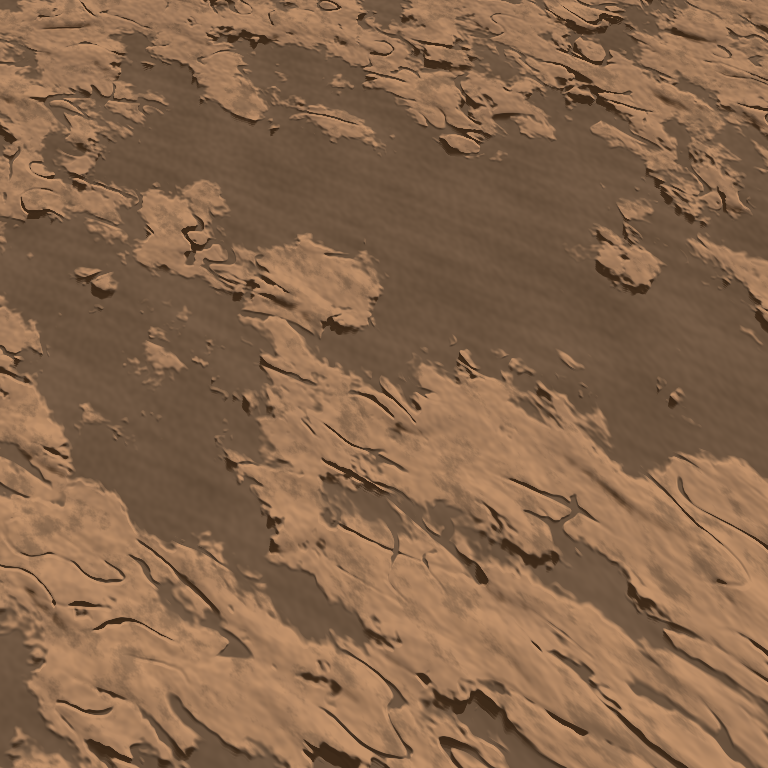
Reproduce this texture procedurally as a WebGL 2 fragment shader.

```glsl
#version 300 es
precision highp float;
// Tilted sandstone slabs and rubble breaking through dark sand, seen in slanting perspective.

uniform vec2 u_resolution;
out vec4 fragColor;

const vec3 ROCK_LIGHT = vec3(0.705, 0.53, 0.385);
const vec3 ROCK_MID = vec3(0.57, 0.435, 0.33);
const vec3 SAND_LIGHT = vec3(0.46, 0.36, 0.275);
const vec3 SAND_DARK = vec3(0.37, 0.285, 0.21);
const vec3 SHADOW = vec3(0.22, 0.145, 0.08);

const vec2 LIGHT_DIR = vec2(0.30, 0.95);
const float NEAR_SLOPE = 0.65;     // fall of the strata at the bottom edge
const float SLOPE_LOSS = 0.42;     // how much flatter they lie at the top
const vec2 SLAB_FREQ = vec2(4.6, 3.8);
const float ROCK_COVER = 0.05;     // raises the share of bare rock
const float EDGE_WIDTH = 0.12;
const float SHADOW_STEP = 0.0040;
const int SHADOW_STEPS = 5;
const int OCTAVES = 5;
const float ROUGHNESS = 0.64;

vec2 gradientAt(vec2 cell) {
  vec3 a = fract(cell.xyx * vec3(0.1031, 0.1030, 0.0973));
  a += dot(a, a.yzx + 33.33);
  float angle = 6.2832 * fract((a.x + a.y) * a.z);
  return vec2(cos(angle), sin(angle));
}

float gradientNoise(vec2 p) {
  vec2 i = floor(p), f = p - i;
  vec2 u = f * f * f * (f * (f * 6.0 - 15.0) + 10.0);
  vec2 e = vec2(1.0, 0.0);
  float low = mix(dot(gradientAt(i), f), dot(gradientAt(i + e), f - e), u.x);
  float high = mix(dot(gradientAt(i + e.yx), f - e.yx),
                   dot(gradientAt(i + 1.0), f - 1.0), u.x);
  return mix(low, high, u.y);
}

float fbm(vec2 p) {
  float sum = 0.0, amp = 0.46;
  for (int i = 0; i < OCTAVES; i++) {
    sum += amp * gradientNoise(p);
    p = p * 2.03 + vec2(17.3, 9.1);
    amp *= ROUGHNESS;
  }
  return sum;
}

// Coordinates (along, across) the strata; they tighten with distance.
vec2 strata(vec2 p) {
  float slope = max(NEAR_SLOPE - SLOPE_LOSS * p.y, 0.12);
  return vec2(p.x * (1.0 + 1.1 * p.y) - 0.5 * p.y, p.x - log(slope) / SLOPE_LOSS);
}

// Soft band around the segment a-b.
float band(vec2 p, vec2 a, vec2 b, float radius) {
  vec2 ab = b - a;
  float d = length(p - a - ab * clamp(dot(p - a, ab) / dot(ab, ab), 0.0, 1.0));
  return exp(-d * d / (radius * radius));
}

// Broad layout: sand is negative, large slabs and far rubble positive.
float layoutBias(vec2 p) {
  float sand = 0.42 * band(p, vec2(0.26, 0.81), vec2(0.68, 0.69), 0.072)
             + 0.20 * band(p, vec2(0.68, 0.77), vec2(0.86, 0.75), 0.05)
             + 0.34 * band(p, vec2(0.56, 0.62), vec2(1.0, 0.46), 0.065)
             + 0.24 * band(p, vec2(0.08, 0.61), vec2(0.36, 0.46), 0.055)
             + 0.20 * band(p, vec2(0.10, 0.44), vec2(0.46, 0.18), 0.045);
  float slabs = band(p, vec2(0.52, 0.47), vec2(1.0, 0.22), 0.075)
              + band(p, vec2(0.0, 0.31), vec2(0.40, 0.06), 0.095)
              + band(p, vec2(0.50, 0.24), vec2(0.90, 0.0), 0.085);
  float shelf = band(p, vec2(0.0, 0.75), vec2(0.50, 0.59), 0.05);
  return 0.27 * slabs + 0.13 * shelf + 0.11 * smoothstep(0.80, 0.93, p.y) - sand;
}

// x: height of the ground, y: coverage by rock.
vec2 terrain(vec2 p) {
  vec2 q = strata(p);
  q += 0.03 * vec2(gradientNoise(q * 7.0), gradientNoise(q * 7.0 + 31.7));
  float rough = fbm(q * SLAB_FREQ);
  float field = rough + layoutBias(p) + ROCK_COVER;
  // Ragged cracks: long bedding seams, then short joints
  vec2 freq = vec2(2.6, 7.5);
  for (int i = 0; i < 2; i++) {
    float seam = abs(gradientNoise(q * freq + 5.3) + 0.30 * rough);
    float open = smoothstep(-0.05, 0.28, gradientNoise(q * 5.0 + 12.9 + 20.0 * float(i)));
    field -= 0.30 * open * (1.0 - smoothstep(0.0, 0.085, seam));
    freq = vec2(9.0, 10.0);
  }
  float rock = smoothstep(0.0, EDGE_WIDTH, field);
  float thickness = 0.20 + 0.62 * smoothstep(-0.05, 0.35, gradientNoise(q * vec2(6.0, 7.0) + 3.1));
  float grit = gradientNoise(q * vec2(52.0, 38.0) + 1.9);
  return vec2(rock * (thickness + 0.60 * field) + (0.03 + 0.07 * rock) * grit, rock);
}

void main() {
  vec2 p = gl_FragCoord.xy / u_resolution;
  vec2 q = strata(p);
  vec2 ground = terrain(p);

  // Slope towards the light and cast shadow
  vec2 stride = LIGHT_DIR * SHADOW_STEP / (1.0 + 0.9 * p.y);
  float slope = 0.0, occlusion = 0.0;
  for (int i = 1; i <= SHADOW_STEPS; i++) {
    float rise = terrain(p + stride * float(i)).x - ground.x;
    if (i == 1) slope = -rise;
    occlusion = max(occlusion, rise - 0.09 * float(i));
  }
  float shade = smoothstep(0.04, 0.38, occlusion);

  // Surface grain, dust and wind streaks
  float grain = gradientNoise(q * vec2(66.0, 46.0));
  float patches = gradientNoise(q * vec2(6.0, 5.0) + 8.4);
  float dust = smoothstep(0.02, 0.34, fbm(q * vec2(15.0, 12.0) + 2.7) + 0.25 * patches);
  float streaks = gradientNoise(q * vec2(5.0, 26.0) + 6.2);

  float tone = 0.84 + 0.40 * patches + 0.40 * grain + 1.0 * slope - 0.36 * p.y;
  vec3 rockColor = mix(ROCK_MID, ROCK_LIGHT, clamp(tone, 0.0, 1.0));
  float sandTone = 0.58 + 0.45 * streaks + 0.5 * patches + 0.3 * grain;
  vec3 sandColor = mix(SAND_DARK, SAND_LIGHT, clamp(sandTone, 0.0, 1.0));

  vec3 color = mix(sandColor, rockColor, ground.y * (1.0 - 0.55 * dust));
  color *= 1.0 + clamp(1.1 * slope, -0.36, 0.08);
  color = mix(color, SHADOW, 0.88 * shade);
  fragColor = vec4(color, 1.0);
}
```
